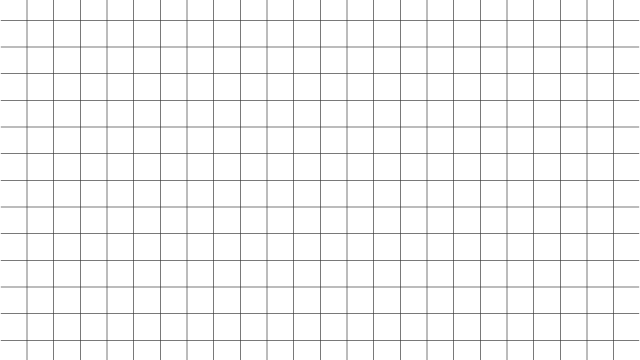
Reproduce this pattern procedurally as a Shadertoy shader.

```glsl
// Plain square grid of thin dark lines on white paper, 24 cells across.
// Each line is a band filtered by its exact overlap with the pixel, so
// hairlines keep their weight at any canvas size.

const float COLUMNS = 24.0;                     // cells across the canvas
const float LINE_WIDTH = 0.025;                 // in cells
const vec2 GRID_SHIFT = vec2(0.0125, -0.0125);  // in cells, from left edge and mid height
const float SIDE_MARGIN = 0.03;                 // blank strip at left and right, in cells
const vec3 PAPER = vec3(1.0);
const vec3 INK = vec3(0.21);

// Share of a pixel of the given size, centred at x, that lies in [lo, hi]
float bandCoverage(float x, float lo, float hi, float pixel) {
    float overlap = min(x + 0.5 * pixel, hi) - max(x - 0.5 * pixel, lo);
    return clamp(overlap / pixel, 0.0, 1.0);
}

// Coverage of the line nearest to x, with lines at whole numbers
float lineCoverage(float x, float pixel) {
    float halfWidth = 0.5 * LINE_WIDTH;
    return bandCoverage(x - round(x), -halfWidth, halfWidth, pixel);
}

void mainImage(out vec4 fragColor, in vec2 fragCoord) {
    // Cell units: x from the left edge, y from the middle
    float pixel = COLUMNS / iResolution.x;
    vec2 cell = (fragCoord - vec2(0.0, 0.5 * iResolution.y)) * pixel;
    vec2 grid = cell - GRID_SHIFT;

    // Vertical lines, leaving out those on the canvas sides
    float column = round(grid.x);
    float inside = step(0.5, column) * step(column, COLUMNS - 0.5);
    float vertical = lineCoverage(grid.x, pixel) * inside;

    // Horizontal lines, stopping short of the sides
    float span = bandCoverage(cell.x, SIDE_MARGIN, COLUMNS - SIDE_MARGIN, pixel);
    float horizontal = lineCoverage(grid.y, pixel) * span;

    // Union of both sets, so that crossings stay even
    float ink = 1.0 - (1.0 - vertical) * (1.0 - horizontal);
    fragColor = vec4(mix(PAPER, INK, ink), 1.0);
}
```
